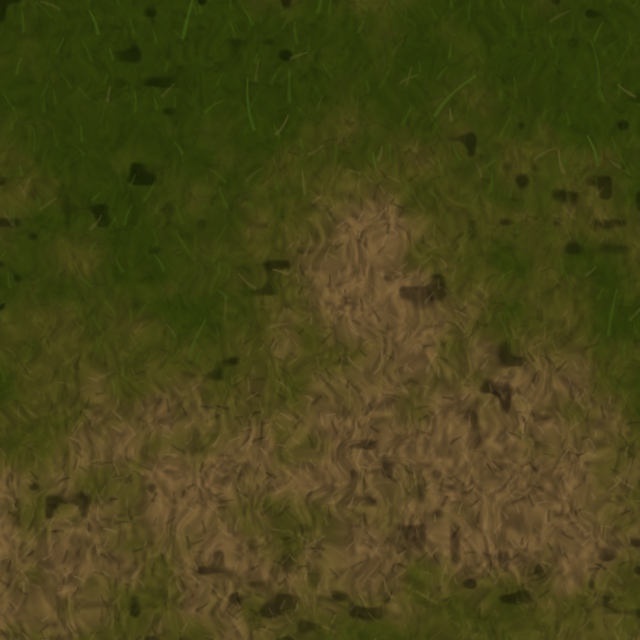
Give the GLSL for this texture, as a WebGL 1 fragment shader.

```glsl
precision highp float;
// Draws a worn lawn: soft patches of green grass and dry straw with fine blades.

uniform vec2 u_resolution;

const vec3 DEEP_GREEN = vec3(0.175, 0.225, 0.035);
const vec3 OLIVE = vec3(0.275, 0.262, 0.085);
const vec3 DRY_STRAW = vec3(0.395, 0.312, 0.180);
const vec3 PALE_STRAW = vec3(0.54, 0.45, 0.29);
const vec3 FRESH_GREEN = vec3(0.27, 0.39, 0.09);

float hash(vec2 p) {
  vec3 q = fract(p.xyx * vec3(0.1031, 0.1030, 0.0973));
  q += dot(q, q.yzx + 33.33);
  return fract((q.x + q.y) * q.z);
}

float noise(vec2 p) {
  vec2 cell = floor(p);
  vec2 f = fract(p);
  f = f * f * (3.0 - 2.0 * f);
  float low = mix(hash(cell), hash(cell + vec2(1.0, 0.0)), f.x);
  float high = mix(hash(cell + vec2(0.0, 1.0)), hash(cell + vec2(1.0, 1.0)), f.x);
  return mix(low, high, f.y);
}

float fbm(vec2 p) {
  float sum = 0.0;
  float weight = 0.5;
  for (int i = 0; i < 4; i++) {
    sum += weight * noise(p);
    p = mat2(1.6, 1.2, -1.2, 1.6) * p + 17.3;
    weight *= 0.5;
  }
  return sum / 0.9375;
}

// Tapered, bent strokes, one per grid cell; size and width are in cells.
float blades(vec2 p, float cells, float size, float width, float spread, float density, float seed) {
  vec2 g = p * cells;
  vec2 home = floor(g);
  float cover = 0.0;
  for (int j = -1; j <= 1; j++) {
    for (int i = -1; i <= 1; i++) {
      vec2 id = home + vec2(float(i), float(j));
      vec2 key = id + seed;
      vec2 root = id + vec2(hash(key), hash(key + 41.7));
      float angle = (hash(key + 83.1) - 0.5) * spread;
      float bend = (hash(key + 127.9) - 0.5) * 0.6;
      float len = size * mix(0.4, 1.0, hash(key + 171.3));
      vec2 dir = vec2(sin(angle), cos(angle));
      vec2 q = g - root;
      q = vec2(dot(q, vec2(dir.y, -dir.x)), dot(q, dir));
      float along = clamp(q.y / len, 0.0, 1.0);
      q.x -= bend * len * along * along;
      float dist = length(vec2(q.x, q.y - along * len));
      float stroke = 1.0 - smoothstep(0.0, width * (1.0 - 0.5 * along), dist);
      float strength = mix(0.4, 1.0, hash(key + 213.7));
      cover = max(cover, stroke * strength * step(hash(key + 259.1), density));
    }
  }
  return cover;
}

// Low values are lush, high values are dry; the ground dries toward the bottom.
float drynessAt(vec2 p) {
  float patches = fbm(p * 3.2 + vec2(5.3, 2.1)) - 0.5;
  float tufts = fbm(p * 20.0 + 31.0) - 0.5;
  return 0.5 + 1.8 * patches + 0.75 * tufts + 0.5 * (0.5 - p.y);
}

vec3 groundColor(float dryness) {
  vec3 color = mix(DEEP_GREEN, OLIVE, smoothstep(-0.1, 0.55, dryness));
  return mix(color, DRY_STRAW, smoothstep(0.4, 1.0, dryness));
}

void main() {
  vec2 p = gl_FragCoord.xy / min(u_resolution.x, u_resolution.y);
  float dryness = drynessAt(p);
  float dry = smoothstep(0.1, 0.9, dryness);
  vec3 color = groundColor(dryness);

  // Matted fibre grain, leaning in locally varied directions
  vec2 lean = vec2(noise(p * 24.0), noise(p * 24.0 + 57.0)) - 0.5;
  vec2 matted = p + 0.035 * lean;
  float grain = noise(matted * vec2(105.0, 62.0)) - 0.5;
  grain += 0.5 * (noise(matted * vec2(190.0, 130.0) + 9.0) - 0.5);
  color *= 1.0 + grain * mix(0.16, 0.38, dry);

  // Small shaded hollows
  float hollow = smoothstep(0.66, 0.9, noise(p * vec2(38.0, 46.0) + 73.0));
  hollow *= smoothstep(0.45, 0.7, noise(p * 9.0 + 19.0));
  color *= 1.0 - 0.38 * hollow;

  // Dark gaps and pale straw flecks
  float gaps = blades(p, 40.0, 0.8, 0.22, 3.0, 0.5, 11.0);
  color *= 1.0 - gaps * mix(0.10, 0.26, dry);
  float flecks = blades(p, 44.0, 0.85, 0.20, 2.4, 0.6, 67.0);
  color = mix(color, PALE_STRAW, flecks * mix(0.04, 0.38, dry));
  float stalks = blades(p, 19.0, 0.7, 0.10, 2.6, 0.22, 143.0);
  color = mix(color, PALE_STRAW, stalks * 0.3);

  // Fresh blades, short and long, in the lush patches
  float lush = 1.0 - smoothstep(0.2, 0.65, dryness);
  float fresh = blades(p, 26.0, 0.85, 0.13, 1.6, 0.55, 191.0) * 0.35;
  fresh = max(fresh, blades(p, 10.0, 0.85, 0.055, 1.2, 0.35, 307.0) * 0.65);
  color = mix(color, FRESH_GREEN, fresh * lush);

  gl_FragColor = vec4(color, 1.0);
}
```
